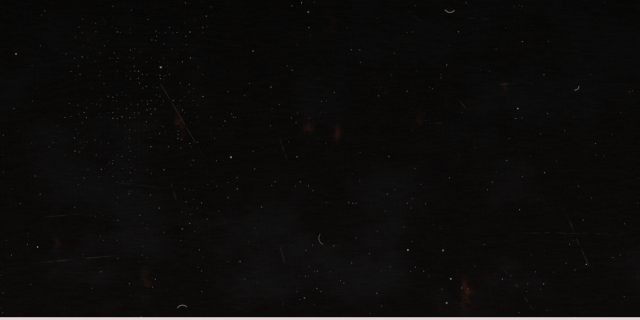
Reproduce this texture procedurally as a WebGL 2 fragment shader.

```glsl
#version 300 es
precision highp float;
// Worn near-black surface with faint mottling, rust stains, dust, scratches and a pale lower edge.
#define BASE_COLOR vec3(0.038, 0.034, 0.032)
#define HAZE_COLOR vec3(0.048, 0.048, 0.052)
#define RUST_COLOR vec3(0.150, 0.055, 0.022)
#define DUST_COLOR vec3(0.52, 0.49, 0.45)
#define EDGE_COLOR vec3(0.90, 0.84, 0.85)
#define EDGE_HEIGHT 0.0085
#define GRAIN 0.014
#define SCRATCHES 18
#define FIBRES 4
#define RUST_SPOTS 12

uniform vec2 u_resolution;
out vec4 fragColor;

float hash(vec2 p) {
  return fract(sin(dot(p, vec2(127.1, 311.7))) * 43758.5453);
}

vec2 hash2(vec2 p) {
  return vec2(hash(p), hash(p + 37.3));
}

float noise(vec2 p) {
  vec2 i = floor(p), f = fract(p);
  f = f * f * (3.0 - 2.0 * f);
  return mix(mix(hash(i), hash(i + vec2(1, 0)), f.x),
             mix(hash(i + vec2(0, 1)), hash(i + vec2(1, 1)), f.x), f.y);
}

float fbm(vec2 p) {
  float sum = 0.0, amp = 0.5;
  for (int i = 0; i < 5; i++) {
    sum += amp * noise(p);
    p = mat2(1.6, 1.2, -1.2, 1.6) * p + 9.7;
    amp *= 0.5;
  }
  return sum;
}

// Soft-edged line that keeps its brightness when thinner than a pixel.
float stroke(float d, float halfWidth, float px) {
  float w = max(halfWidth, 0.5 * px);
  return (1.0 - smoothstep(w - 0.5 * px, w + 0.7 * px, d)) * halfWidth / w;
}

// One random speck per cell, kept with the given chance.
float specks(vec2 p, float cells, float chance, float radius, float px) {
  vec2 id = floor(p * cells);
  vec2 center = (id + 0.2 + 0.6 * hash2(id + 5.1)) / cells;
  float r = radius * mix(0.5, 1.3, hash(id + 8.4));
  float keep = step(hash(id + 2.9), chance);
  return keep * stroke(length(p - center), r, px) * mix(0.2, 1.0, hash(id + 6.6));
}

// Straight faint scratches, either shallow or falling to the right.
float scratches(vec2 p, float aspect, float px) {
  float sum = 0.0;
  for (int i = 0; i < SCRATCHES; i++) {
    vec2 seed = vec2(float(i) * 3.17, 14.2);
    vec2 q = p - hash2(seed) * vec2(aspect, 1.0);
    float angle = hash(seed + 1.3) < 0.45 ? 0.3 * hash(seed + 2.1) - 0.1
                                          : -0.6 - 0.7 * hash(seed + 2.1);
    vec2 dir = vec2(cos(angle), sin(angle));
    float along = dot(q, dir);
    float across = dot(q, vec2(-dir.y, dir.x)) + 0.005 * (noise(vec2(along * 14.0, seed.x)) - 0.5);
    float halfLength = mix(0.03, 0.20, pow(hash(seed + 4.7), 2.0));
    float fade = 1.0 - smoothstep(0.5, 1.0, abs(along) / halfLength);
    float broken = smoothstep(0.25, 0.75, noise(vec2(along * 75.0, seed.x)));
    sum += stroke(abs(across), 0.0012, px) * fade * broken * mix(0.3, 1.0, hash(seed + 6.2));
  }
  return sum;
}

// Short curled fibres drawn as arcs.
float fibres(vec2 p, float aspect, float px) {
  float sum = 0.0;
  for (int i = 0; i < FIBRES; i++) {
    vec2 seed = vec2(float(i) * 5.3, 71.4);
    vec2 q = p - hash2(seed) * vec2(aspect, 1.0);
    float turn = 6.2832 * hash(seed + 3.1);
    q = mat2(cos(turn), -sin(turn), sin(turn), cos(turn)) * q;
    float arc = 1.0 - smoothstep(0.7, 1.1, abs(atan(q.y, q.x)));
    float radius = mix(0.010, 0.025, hash(seed + 9.2));
    sum += arc * stroke(abs(length(q) - radius), 0.0014, px) * mix(0.3, 1.0, hash(seed + 4.4));
  }
  return sum;
}

// Small ragged stains, taller than wide.
float rust(vec2 p, float aspect) {
  float sum = 0.0;
  for (int i = 0; i < RUST_SPOTS; i++) {
    vec2 seed = vec2(float(i) * 2.7, 43.8);
    vec2 q = p - hash2(seed) * vec2(aspect, 1.0);
    vec2 size = vec2(0.014, 0.034) * mix(0.5, 1.3, hash(seed + 1.9));
    sum += exp(-dot(q / size, q / size)) * mix(0.3, 1.0, hash(seed + 7.7));
  }
  return sum * smoothstep(0.35, 0.75, fbm(p * 45.0));
}

void main() {
  vec2 p = gl_FragCoord.xy / u_resolution.y;
  float aspect = u_resolution.x / u_resolution.y;
  float px = 1.0 / u_resolution.y;

  // Mottled ground, hazier toward the bottom
  float haze = smoothstep(0.40, 0.72, fbm(p * vec2(5.0, 7.0))) * mix(0.75, 0.15, p.y);
  vec3 color = BASE_COLOR * mix(1.2, 0.85, p.y) + HAZE_COLOR * haze * 0.7;
  color += 0.012 * (noise(p * vec2(35.0, 190.0)) - 0.5);
  color += GRAIN * (noise(p * 256.0) - 0.5);
  color += RUST_COLOR * rust(p, aspect) * 0.8;

  // Dust, thickest in one patch left of center
  vec2 patchOffset = (p - vec2(0.43, 0.66)) / vec2(0.20, 0.24);
  float cluster = exp(-dot(patchOffset, patchOffset));
  float dust = specks(p, 75.0, 0.02 + 0.30 * cluster, 0.0016, px) * 0.5;
  dust += specks(p + 3.3, 18.0, 0.035, 0.0025, px);
  color += DUST_COLOR * (dust + 0.22 * scratches(p, aspect, px) + 0.8 * fibres(p, aspect, px));

  // Pale strip along the lower edge
  float edge = 1.0 - smoothstep(EDGE_HEIGHT - 0.5 * px, EDGE_HEIGHT + 0.5 * px, p.y);
  fragColor = vec4(mix(max(color, 0.0), EDGE_COLOR, edge), 1.0);
}
```
